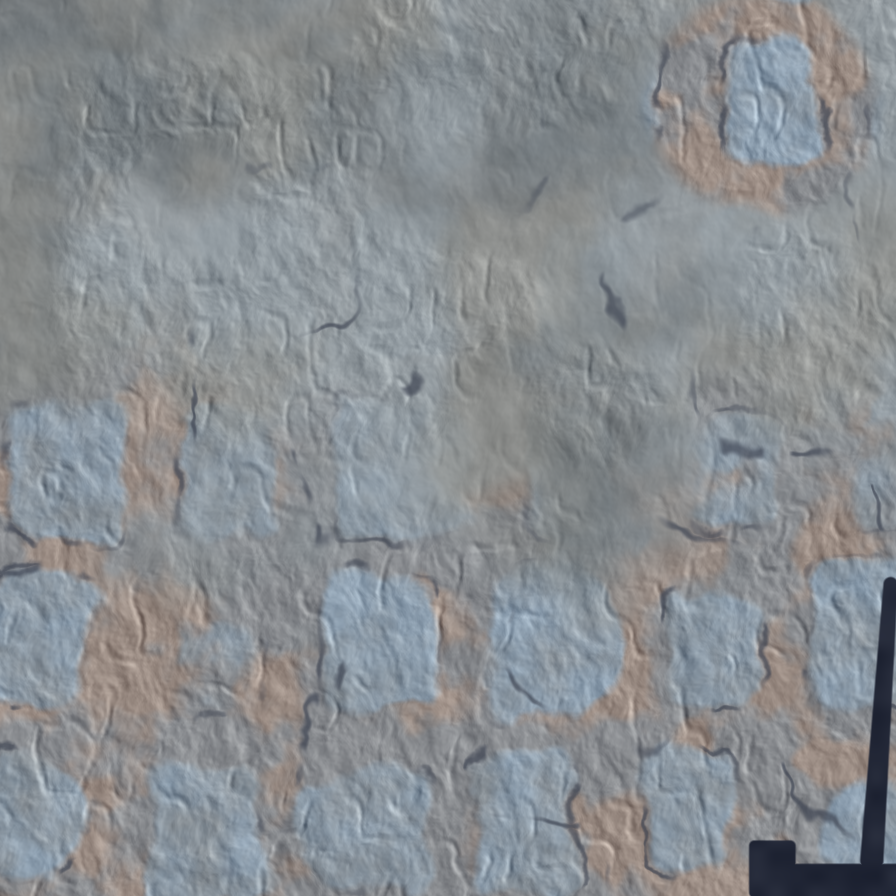
A WebGL 2 fragment shader for this texture:

```glsl
#version 300 es
precision highp float;
// Weathered wall: worn plaster over rows of bluish stones in pink mortar, with a dark post in the corner.

uniform vec2 u_resolution;
out vec4 fragColor;

const vec2 STONE_PITCH = vec2(0.185, 0.2);
const vec2 GRID_ORIGIN = vec2(-0.052, -0.02);
const float ROW_SHIFT = 0.09;
const vec2 LIGHT_DIR = vec2(0.85, 0.53);
const float RELIEF_STEP = 0.0042;
const float RELIEF_GAIN = 0.40;
const float CRACK_WIDTH = 0.0036;
const vec3 PLASTER_DARK = vec3(0.450, 0.475, 0.488);
const vec3 PLASTER_LIGHT = vec3(0.575, 0.608, 0.628);
const vec3 PLASTER_WARM = vec3(0.555, 0.555, 0.535);
const vec3 STONE_GREY = vec3(0.530, 0.560, 0.585);
const vec3 STONE_BLUE = vec3(0.555, 0.625, 0.690);
const vec3 MORTAR_GREY = vec3(0.530, 0.540, 0.555);
const vec3 MORTAR_PINK = vec3(0.605, 0.548, 0.515);
const vec3 CRACK_COLOR = vec3(0.240, 0.265, 0.320);
const vec3 POST_COLOR = vec3(0.125, 0.145, 0.205);

float hash(vec2 p) {
    vec3 q = fract(vec3(p.xyx) * 0.1031);
    q += dot(q, q.yzx + 33.33);
    return fract((q.x + q.y) * q.z);
}

float noise(vec2 p) {
    vec2 i = floor(p), f = fract(p);
    f = f * f * (3.0 - 2.0 * f);
    return mix(mix(hash(i), hash(i + vec2(1, 0)), f.x),
               mix(hash(i + vec2(0, 1)), hash(i + vec2(1, 1)), f.x), f.y);
}

float fbm(vec2 p) {
    float sum = 0.0, amp = 0.533;
    for (int i = 0; i < 4; i++) {
        sum += amp * noise(p);
        p = mat2(1.6, 1.2, -1.2, 1.6) * p + 17.3;
        amp *= 0.5;
    }
    return sum;
}

vec2 wobble(vec2 p) {
    return vec2(fbm(p), fbm(p + 41.0)) - 0.5;
}

// Distance to the mid-level contour of noise, in units of its cells.
float veinDistance(vec2 p) {
    float n = noise(p);
    vec2 slope = (vec2(noise(p + vec2(0.04, 0.0)), noise(p + vec2(0.0, 0.04))) - n) / 0.04;
    return abs(n - 0.5) / (length(slope) + 0.2);
}

float roundBox(vec2 p, vec2 halfSize, float radius) {
    vec2 q = abs(p) - halfSize + radius;
    return length(max(q, 0.0)) + min(max(q.x, q.y), 0.0) - radius;
}

// Signed distance to the stone of this cell, and its random tone.
vec2 stoneField(vec2 p) {
    p += 0.055 * wobble(p * 11.0 + 40.0) + 0.012 * wobble(p * 48.0);
    vec2 g = (p - GRID_ORIGIN) / STONE_PITCH;
    g.x -= ROW_SHIFT * floor(g.y);
    vec2 id = floor(g) + 20.0;
    vec2 local = (fract(g) - 0.5) * STONE_PITCH;
    vec2 jitter = 0.018 * (vec2(hash(id), hash(id + 5.7)) - 0.5);
    vec2 halfSize = mix(vec2(0.048, 0.060), vec2(0.074, 0.084), vec2(hash(id + 9.1), hash(id + 3.3)));
    float radius = mix(0.012, 0.045, hash(id + 13.9));
    return vec2(roundBox(local - jitter, halfSize, radius), hash(id + 27.5));
}

// Plaster hides the upper stones, except in one bare spot.
float plasterCover(vec2 p) {
    float bare = 0.75 * smoothstep(0.19, 0.07, length(p - vec2(0.85, 0.90)));
    float level = p.y - bare + 0.6 * (fbm(p * 6.0 + 8.0) - 0.5);
    return smoothstep(0.32, 0.56, level);
}

float surfaceHeight(vec2 p, float cover) {
    float stone = smoothstep(0.007, -0.007, stoneField(p).x) * (1.0 - cover);
    vec2 bent = p + 0.02 * wobble(p * 20.0 + 5.0);
    float grain = fbm(bent * mat2(64.0, 20.0, -12.0, 40.0));
    float lumps = fbm(p * 26.0 + 90.0);
    float crease = smoothstep(0.16, 0.0, veinDistance(bent * vec2(36.0, 24.0) + 11.0));
    crease *= smoothstep(0.42, 0.68, noise(p * 30.0 + 19.0));
    float patches = smoothstep(0.35, 0.7, noise(p * 9.0 + 31.0) + 0.25 * p.x - 0.1);
    float roughness = mix(1.0, mix(0.28, 0.85, patches), cover);
    return 0.22 * stone + roughness * (1.0 * grain + 0.5 * lumps - 0.32 * crease);
}

// Short, broken cracks through the wall and along the stone rims.
float crackMask(vec2 p, float stoneDist, float cover) {
    vec2 warped = p + 0.05 * wobble(p * 15.0);
    float vein = veinDistance(warped * vec2(11.0, 7.0) + 3.0) / 9.0;
    float gaps = smoothstep(0.32, 0.55, noise(p * 38.0 + 77.0));
    float veinPart = smoothstep(0.50, 0.68, noise(p * 9.0 + 61.0)) * smoothstep(1.0, 0.6, p.y);
    float rimPart = smoothstep(0.46, 0.70, noise(p * 15.0 + 23.0)) * (1.0 - cover);
    float width = CRACK_WIDTH * (0.6 + 0.9 * noise(p * 24.0 + 13.0));
    float veins = smoothstep(width, 0.0004, vein) * veinPart;
    float rims = smoothstep(width * 1.4, 0.0006, abs(stoneDist - 0.005)) * rimPart;
    return max(veins, rims) * gaps;
}

float postDistance(vec2 p) {
    vec2 foot = vec2(0.973, 0.04), axis = vec2(0.021, 0.308);
    float t = clamp(dot(p - foot, axis) / dot(axis, axis), 0.0, 1.0);
    float rod = length(p - foot - t * axis) - mix(0.013, 0.008, t);
    float base = roundBox(p - vec2(0.945, 0.012), vec2(0.08, 0.024), 0.008);
    float clampBlock = roundBox(p - vec2(0.862, 0.030), vec2(0.026, 0.032), 0.006);
    return min(rod, min(base, clampBlock));
}

void main() {
    float unit = min(u_resolution.x, u_resolution.y);
    vec2 p = gl_FragCoord.xy / unit;
    float cover = plasterCover(p);
    vec2 stone = stoneField(p);

    // Base colours of plaster, mortar and stone
    float stain = smoothstep(0.65, 1.0, p.y) * smoothstep(0.75, 0.0, p.x);
    vec3 plaster = mix(PLASTER_DARK, PLASTER_LIGHT, smoothstep(0.22, 0.62, fbm(p * 4.5 + 12.0) - 0.16 * stain));
    plaster = mix(plaster, PLASTER_WARM, 0.6 * smoothstep(0.45, 0.7, fbm(p * 7.0 + 55.0)));
    vec3 mortar = mix(MORTAR_GREY, MORTAR_PINK, smoothstep(0.42, 0.62, fbm(p * 13.0 + 33.0)));
    float blueness = 0.2 + 0.6 * stone.y + 1.6 * (fbm(p * 26.0 + 7.0) - 0.5);
    vec3 stoneColor = mix(STONE_GREY, STONE_BLUE, clamp(blueness, 0.0, 1.0));
    float shown = smoothstep(0.007, -0.007, stone.x) * smoothstep(0.1, 0.35, stone.y + fbm(p * 14.0) - 0.4);
    vec3 color = mix(mix(mortar, stoneColor, shown), plaster, cover * 0.93);

    // Raking light and cracks
    float slope = surfaceHeight(p, cover) - surfaceHeight(p + LIGHT_DIR * RELIEF_STEP, cover);
    color += RELIEF_GAIN * slope * vec3(1.0, 1.0, 0.96);
    color += 0.09 * (fbm(p * 40.0 + 80.0) - 0.5);
    color = mix(color, CRACK_COLOR, 0.68 * crackMask(p, stone.x, cover));

    // Dark post
    vec3 postColor = POST_COLOR + 0.06 * (noise(p * 45.0) - 0.4);
    color = mix(color, postColor, smoothstep(1.0, -1.0, postDistance(p) / max(1.0 / unit, 0.0015)));
    fragColor = vec4(clamp(color, 0.0, 1.0), 1.0);
}
```
